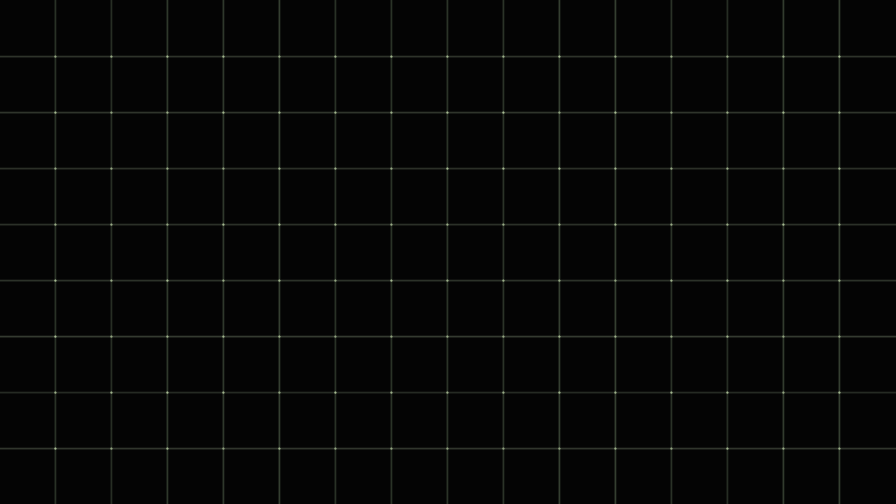
A Shadertoy shader for this pattern:

```glsl
float hash(float n) {
    return fract(sin(n * 12.9898) * 43758.5453);
}

// Share of a pixel covered by a stroke at distance d
float coverage(float d, float halfWidth, float pixel) {
    return clamp((halfWidth - d) / pixel + 0.5, 0.0, 1.0);
}

void mainImage(out vec4 fragColor, in vec2 fragCoord) {
    const vec2 cells = vec2(16.0, 9.0);
    vec2 p = fragCoord / iResolution.xy * cells;
    float pixel = cells.x / iResolution.x;

    // Nearest inner line on each axis; the canvas border stays empty
    vec2 line = clamp(floor(p + 0.5), vec2(1.0), cells - 1.0);
    vec2 offset = p - line + 0.0104;
    vec2 d = abs(offset);

    // Each line has its own strength
    float columnGain = mix(0.78, 1.22, hash(line.x));
    float rowGain = mix(0.75, 1.15, hash(line.y + 37.0));

    // Hairlines, the columns slightly greener than the rows
    vec3 columnColor = vec3(0.165, 0.200, 0.152) * columnGain * coverage(d.x, 0.0156, pixel);
    vec3 rowColor = vec3(0.165, 0.186, 0.152) * rowGain * coverage(d.y, 0.0156, pixel);
    vec3 color = vec3(0.016) + max(columnColor, rowColor);

    // Pale dots where the lines cross
    float node = coverage(length(offset), 0.020, pixel);
    float nodeGain = mix(0.85, 1.0, hash(dot(line, vec2(1.0, 17.0))));
    color = mix(color, vec3(0.66, 0.74, 0.58) * nodeGain, node);

    fragColor = vec4(color, 1.0);
}
```
